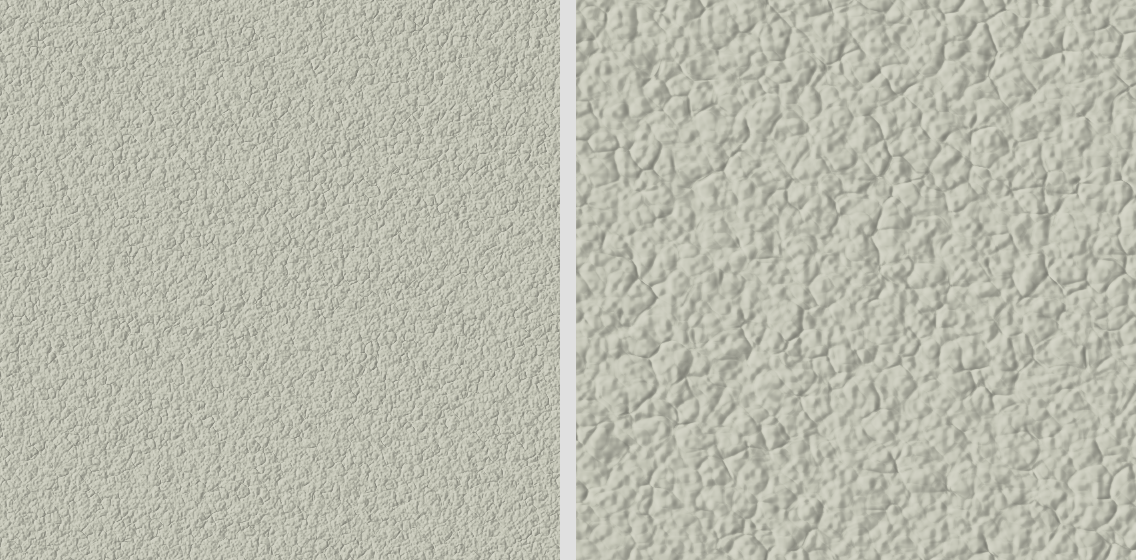
Left, the full canvas; right, a detail of the centre.
Write a three.js fragment shader that draws this texture.

```glsl
varying vec2 vUv;

const vec3 BASE_COLOR = vec3(0.757, 0.762, 0.704);
const vec3 LIT_COLOR = vec3(0.850, 0.850, 0.800);
const vec3 SHADOW_COLOR = vec3(0.440, 0.442, 0.410);

const float LUMP_CELLS = 74.0;
const float PEBBLE_CELLS = 140.0;
const float GRAIN_CELLS = 280.0;
const float MASK_CELLS = 88.0;
const float DOME_RELIEF = 0.42;
const float CREASE_RELIEF = 0.18;
const float CREASE_SHARPNESS = 4.0;
const float PEBBLE_RELIEF = 0.52;
const float GRAIN_RELIEF = 0.0038;
const float WARP_AMOUNT = 0.0013;

const vec2 LIGHT_DIR = vec2(-0.92, 0.39);
const float SLOPE_STEP = 0.0019;
const float CAVITY_SHADE = 0.42;
const float SPECKLE = 0.65;
const float LIT_GAIN = 1.0;
const float SHADOW_GAIN = 0.55;

vec3 hash3(vec2 cell) {
  vec3 q = fract(cell.xyx * vec3(0.1031, 0.1030, 0.0973));
  q += dot(q, q.yxz + 33.33);
  return fract((q.xxy + q.yzz) * q.zyx);
}

// Cellular lumps: x is the dome height, y the gap to the next lump
vec2 lumps(vec2 p) {
  vec2 cell = floor(p);
  float top = -4.0;
  float second = -4.0;
  for (int y = -1; y <= 1; y++) {
    for (int x = -1; x <= 1; x++) {
      vec2 id = cell + vec2(float(x), float(y));
      vec3 rnd = hash3(id);
      vec2 offset = p - id - rnd.xy;
      float radius = mix(0.35, 0.9, rnd.z);
      float power = radius * radius - dot(offset, offset);
      second = max(second, min(top, power));
      top = max(top, power);
    }
  }
  return vec2(sqrt(max(top, 0.0) + 0.08), top - second);
}

float valueNoise(vec2 p) {
  vec2 cell = floor(p);
  vec2 f = fract(p);
  f = f * f * (3.0 - 2.0 * f);
  float low = mix(hash3(cell).x, hash3(cell + vec2(1.0, 0.0)).x, f.x);
  float high = mix(hash3(cell + vec2(0.0, 1.0)).x, hash3(cell + 1.0).x, f.x);
  return mix(low, high, f.y);
}

// Layered sines in turned directions bend the lump outlines
vec2 warp(vec2 p) {
  vec2 turned = vec2(0.8 * p.x - 0.6 * p.y, 0.6 * p.x + 0.8 * p.y);
  vec2 bend = sin(turned * vec2(163.0, 141.0) + 2.0 * sin(p.yx * 67.0));
  bend += 0.6 * sin(turned.yx * vec2(337.0, 311.0) + 2.0 * sin(p * 129.0));
  return p + WARP_AMOUNT * bend;
}

// x is the height, y the depth of the crease
vec2 plaster(vec2 p) {
  vec2 q = warp(p);
  vec2 lump = lumps(q * LUMP_CELLS);
  vec2 pebble = lumps(q * PEBBLE_CELLS + 37.0);
  float broken = smoothstep(0.3, 0.85, valueNoise(q * MASK_CELLS + 5.0));
  float gap = sqrt(lump.y * lump.y + 0.006);
  float crease = exp(-CREASE_SHARPNESS * gap) * (0.1 + 1.6 * broken);
  float height = (DOME_RELIEF * lump.x - CREASE_RELIEF * crease) / LUMP_CELLS;
  height += PEBBLE_RELIEF * pebble.x / PEBBLE_CELLS;
  height += GRAIN_RELIEF * valueNoise(p * GRAIN_CELLS + 11.0);
  return vec2(height, crease);
}

void main() {
  // Slope towards the light at the left
  vec2 here = plaster(vUv);
  vec2 ahead = plaster(vUv + LIGHT_DIR * SLOPE_STEP);
  float tone = (here.x - ahead.x) / SLOPE_STEP;

  // Dark broken creases and fine speckle
  tone -= CAVITY_SHADE * here.y;
  tone += SPECKLE * (valueNoise(vUv * GRAIN_CELLS * 1.1 + 71.0) - 0.5);

  // Soft highlights, deeper shadows
  float lit = 1.0 - exp(-LIT_GAIN * max(tone, 0.0));
  float shadow = 1.0 - exp(SHADOW_GAIN * min(tone, 0.0));
  vec3 color = mix(BASE_COLOR, LIT_COLOR, lit);
  color = mix(color, SHADOW_COLOR, shadow);

  gl_FragColor = vec4(color, 1.0);
}
```
